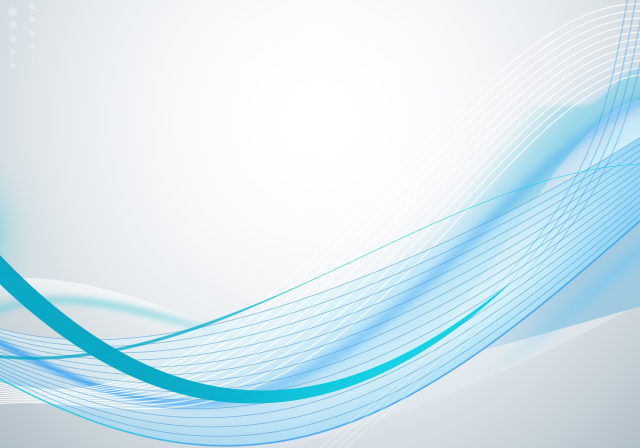
This background is drawn by a WebGL 1 fragment shader. Its source:

```glsl
precision highp float;
// Flowing translucent waves and fine line meshes over a soft grey radial glow.
// Every wave is a quartic through five evenly spaced heights; fills, bands
// and line families are all drawn from the signed distance to such waves.

uniform vec2 u_resolution;

#define MESH_LINES 14
#define VEIL_LINES 11
#define CROSS_LINES 4
#define MESH_WIDTH 0.0009
#define VEIL_WIDTH 0.0014
#define RIBBON_WIDTH 0.023
#define RIBBON_END 0.795
#define GLOW_CENTER vec2(0.50, 0.73)
#define GLOW_RADIUS 1.04

const vec3 SLATE = vec3(0.68, 0.74, 0.78);
const vec3 MIST = vec3(0.90, 0.93, 0.95);
const vec3 ICE = vec3(0.86, 0.96, 0.99);
const vec3 AQUA = vec3(0.50, 0.83, 0.87);
const vec3 SKY = vec3(0.46, 0.78, 0.95);
const vec3 AZURE = vec3(0.16, 0.62, 0.95);
const vec3 TEAL = vec3(0.00, 0.65, 0.77);
const vec3 CYAN = vec3(0.05, 0.82, 0.90);

float aspect, pixel;

// Height at x of the quartic through five heights at x = 0, 1/4, ... 1.
float wave(float x, float first, vec4 rest) {
  float s = 4.0 * x;
  vec4 d1 = rest - vec4(first, rest.xyz);
  vec3 d2 = d1.yzw - d1.xyz;
  vec2 d3 = d2.yz - d2.xy;
  float d4 = d3.y - d3.x;
  return first + s * (d1.x + (s - 1.0) / 2.0 * (d2.x
       + (s - 2.0) / 3.0 * (d3.x + (s - 3.0) / 4.0 * d4)));
}

// Signed distance to a wave in canvas heights, positive above it.
float side(vec2 p, float first, vec4 rest) {
  float y = wave(p.x, first, rest);
  float slope = (wave(p.x + 0.004, first, rest) - y) / (0.004 * aspect);
  return (p.y - y) * inversesqrt(1.0 + slope * slope);
}

float above(float d) { return clamp(d / pixel + 0.5, 0.0, 1.0); }
float stroke(float d, float halfWidth) { return above(halfWidth - abs(d)); }
float glow(float d, float size) { return exp(-d * d / (size * size)); }

void main() {
  vec2 p = gl_FragCoord.xy / u_resolution;
  aspect = u_resolution.x / u_resolution.y;
  pixel = 1.0 / u_resolution.y;

  // Radial backdrop
  float radius = length((p - GLOW_CENTER) * vec2(aspect, 1.0)) / GLOW_RADIUS;
  vec3 color = mix(vec3(1.0), SLATE, min(radius * radius, 1.0));

  // Faint dots in the upper left corner
  for (int i = 0; i < 10; i++) {
    float row = mod(float(i), 5.0);
    float column = floor(float(i) / 5.0);
    vec2 center = vec2(0.020 + 0.031 * column, 0.974 + 0.012 * column - 0.030 * row);
    float d = length((p - center) * vec2(aspect, 1.0));
    color = mix(color, vec3(1.0), 0.28 * above(0.010 - 0.0012 * row - 0.002 * column - d));
  }

  // Boundaries shared by the fills
  vec4 meshTop = vec4(0.253, 0.346, 0.496, 0.693);
  vec4 meshBase = vec4(0.019, 0.035, 0.216, 0.507);
  float topSide = side(p, 0.266, meshTop);
  float baseSide = side(p, 0.154, meshBase);
  float lobe = side(p, -0.041, vec4(0.164, 0.061, 0.377, 0.777));
  float band = side(p, 0.234, vec4(0.104, 0.186, 0.483, 0.773));
  float inside = above(baseSide);

  // Lower right veils
  float outer = side(p, -0.115, vec4(-0.06, 0.022, 0.149, 0.322));
  float inner = side(p, -0.004, vec4(0.052, 0.126, 0.216, 0.316));
  float below = 1.0 - inside;
  color = mix(color, MIST, 0.5 * above(outer) * below * smoothstep(0.3, 0.6, p.x));
  color = mix(color, vec3(0.55, 0.76, 0.87),
              0.75 * above(inner) * below * smoothstep(0.62, 0.95, p.x));
  color = mix(color, SKY, 0.5 * below * glow(baseSide + 0.05, 0.02) * smoothstep(0.72, 1.0, p.x));

  // Left edge glow and two pale arcs
  color = mix(color, AQUA, 0.6 * exp(-p.x / 0.022) * glow(p.y - 0.48, 0.10));
  float arcFade = 1.0 - smoothstep(0.2, 0.45, p.x);
  float paleArc = side(p, 0.377, vec4(0.318, 0.182, 0.071, 0.0));
  color = mix(color, vec3(1.0), 0.55 * arcFade * above(-paleArc) * smoothstep(-0.07, 0.0, paleArc));
  float aquaArc = side(p, 0.309, vec4(0.294, 0.210, 0.201, 0.182));
  color = mix(color, AQUA, 0.6 * glow(aquaArc, 0.012) * arcFade);

  // Aqua crest, fading toward the upper left
  float crestTop = 0.768 + 0.09 * smoothstep(0.91, 1.01, p.x);
  float crest = above(lobe) * (1.0 - smoothstep(0.02, 0.16, lobe))
              * (1.0 - smoothstep(-0.012, 0.006, p.y - crestTop));
  color = mix(color, AQUA, 0.6 * crest * smoothstep(0.48, 0.9, p.x));

  // Pale lobe, icy body and the blue shading inside the mesh
  float lobeFade = smoothstep(0.5, 0.75, p.x);
  color = mix(color, MIST, 0.85 * above(-lobe) * inside * lobeFade);
  color = mix(color, ICE, 0.85 * above(-lobe - 0.04) * inside * lobeFade);
  float body = inside * above(-topSide);
  color = mix(color, ICE, body * mix(0.5, 0.75, smoothstep(0.2, 0.6, p.x)));
  color = mix(color, SKY, 0.7 * body * smoothstep(0.78, 1.06, p.x));
  color = mix(color, SKY, 0.4 * inside * glow(baseSide, 0.05));

  // Soft blue band
  float bandFade = smoothstep(0.15, 0.45, p.x);
  color = mix(color, SKY, 0.32 * inside * glow(band, 0.075) * bandFade);
  color = mix(color, AZURE, mix(0.7, 0.32, bandFade) * glow(band, mix(0.009, 0.016, bandFade)));

  // White line veil
  for (int i = 0; i < VEIL_LINES; i++) {
    float t = float(i) / float(VEIL_LINES - 1);
    float d = side(p, mix(0.145, 0.099, t),
                   mix(vec4(0.182, 0.442, 0.799, 0.991), vec4(0.089, 0.219, 0.563, 0.833), t));
    color = mix(color, vec3(1.0), 0.75 * stroke(d, VEIL_WIDTH));
  }

  // Blue line mesh with a brighter lower rim
  for (int i = 0; i < MESH_LINES; i++) {
    float t = float(i) / float(MESH_LINES - 1);
    float d = side(p, mix(0.266, 0.154, t), mix(meshTop, meshBase, t));
    color = mix(color, vec3(0.22, 0.56, 0.82), 0.5 * stroke(d, MESH_WIDTH));
  }
  color = mix(color, mix(CYAN, AZURE, smoothstep(0.1, 0.4, p.x)), 0.6 * stroke(baseSide, 0.002));

  // Steep crossing lines on the right
  for (int i = 0; i < CROSS_LINES; i++) {
    float x = wave(p.y, 0.52, vec4(0.72, 0.875, 0.961, 1.0)) + 0.013 * (float(i) - 1.5);
    float d = (p.x - x) * aspect * 0.75;
    vec3 tint = mix(vec3(1.0), AZURE, smoothstep(0.25, 0.5, p.y));
    color = mix(color, tint, 0.45 * stroke(d, MESH_WIDTH));
  }

  // Slender cyan line, then the broad tapering ribbon
  float slender = side(p, 0.204, vec4(0.243, 0.383, 0.545, 0.634));
  color = mix(color, mix(TEAL, CYAN, smoothstep(0.2, 0.6, p.x)),
              0.75 * stroke(slender, mix(0.0034, 0.0007, smoothstep(0.3, 0.5, p.x))));
  float ribbon = side(p, 0.398, vec4(0.154, 0.130, 0.312, 0.684));
  float taper = pow(max(1.0 - p.x / RIBBON_END, 0.0), 0.65);
  float ribbonMask = stroke(ribbon, RIBBON_WIDTH * taper) * step(p.x, RIBBON_END);
  color = mix(color, mix(TEAL, CYAN, smoothstep(0.2, 0.65, p.x)), 0.95 * ribbonMask);

  gl_FragColor = vec4(color, 1.0);
}
```
